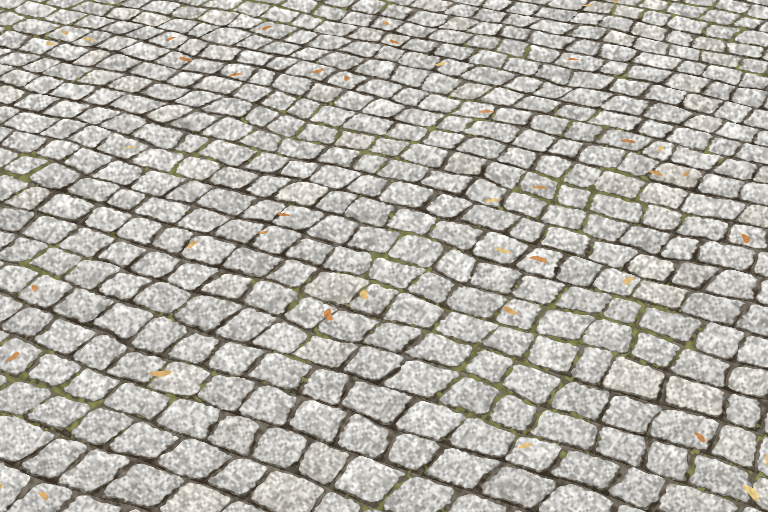
Give the GLSL for this texture, as a Shadertoy shader.

```glsl
// Granite cobblestones on a receding ground plane, seen at an angle.
// Rows of jittered rounded blocks are split by thin dirt joints with moss;
// grain, dark front faces and a few fallen leaves are layered on top.

const float HORIZON     = 2.2;    // height of the vanishing line
const float FORESHORTEN = 1.4;    // depth stretch at the lower edge
const float ROW_ANGLE   = 0.47;   // turn of the rows on the ground
const float STONE_SIZE  = 0.114;
const float JOINT       = 0.022;  // least half width of a joint, in stones
const float JOINT_VARY  = 0.04;
const float CORNER      = 0.15;
const float FRONT_DEPTH = 0.045;  // visible height of the front face
const float GRAIN_SCALE = 200.0;
const float GRAIN_DEPTH = 0.36;

const vec3 STONE_COOL  = vec3(0.800, 0.793, 0.775);
const vec3 STONE_WARM  = vec3(0.815, 0.800, 0.765);
const vec3 FRONT_FACE  = vec3(0.42, 0.40, 0.36);
const vec3 DIRT_LIGHT  = vec3(0.53, 0.50, 0.45);
const vec3 DIRT_DARK   = vec3(0.22, 0.19, 0.15);
const vec3 MOSS        = vec3(0.47, 0.48, 0.29);
const vec3 LEAF_ORANGE = vec3(0.76, 0.50, 0.30);
const vec3 LEAF_YELLOW = vec3(0.91, 0.80, 0.54);

float hash(vec2 p) {
    vec3 q = fract(vec3(p.xyx) * 0.1031);
    q += dot(q, q.yzx + 33.33);
    return fract((q.x + q.y) * q.z);
}

float noise(vec2 p) {
    vec2 i = floor(p), f = fract(p);
    f = f * f * (3.0 - 2.0 * f);
    return mix(mix(hash(i), hash(i + vec2(1, 0)), f.x),
               mix(hash(i + vec2(0, 1)), hash(i + vec2(1, 1)), f.x), f.y);
}

vec2 noise2(vec2 p) {
    return vec2(noise(p), noise(p + 47.3)) - 0.5;
}

mat2 rotation(float a) {
    float c = cos(a), s = sin(a);
    return mat2(c, s, -s, c);
}

float roundedBox(vec2 p, vec2 halfSize, float r) {
    vec2 d = abs(p) - halfSize + r;
    return length(max(d, 0.0)) + min(max(d.x, d.y), 0.0) - r;
}

// Slanted, jittered boundary on the left of stone i in a row
float jointX(float i, float row, float y) {
    vec2 id = vec2(i, row);
    return i + 0.32 * (hash(id) - 0.5) + 0.22 * (hash(id + 71.0) - 0.5) * y;
}

// One possible leaf per ground cell: x is coverage, y is tint
vec2 leafLayer(vec2 q, float blur) {
    vec2 id = floor(q);
    float clump = smoothstep(0.5, 0.8, noise(id * 0.3 + 9.0));
    float present = step(hash(id + 13.0), 0.03 + 0.17 * clump);
    vec2 centre = 0.3 + 0.4 * vec2(hash(id + 3.0), hash(id + 29.0));
    vec2 r = rotation(6.28 * hash(id + 5.0)) * (fract(q) - centre);
    r.y += 1.2 * r.x * r.x;
    float size = 0.6 + 0.5 * hash(id + 17.0);
    float k = length(r / (vec2(0.20, 0.08) * size));
    float soft = clamp(blur * 7.0, 0.1, 0.6);
    return vec2(present * (1.0 - smoothstep(1.0 - soft, 1.0 + soft, k)),
                hash(id + 41.0));
}

void mainImage(out vec4 fragColor, in vec2 fragCoord) {
    vec2 p = fragCoord / iResolution.y;

    // Project the canvas onto the ground, in units of one stone
    float scale = HORIZON / (HORIZON - p.y);
    vec2 ground = vec2(p.x - 0.75, FORESHORTEN * p.y) * scale / STONE_SIZE;
    vec2 plane = rotation(ROW_ANGLE) * ground + 40.0;
    float blur = 0.5 * FORESHORTEN * scale * scale / (STONE_SIZE * iResolution.y);

    // Uneven rows, then the stone within its row
    vec2 q = plane + 0.4 * noise2(plane * 0.4) + 0.15 * noise2(plane * 1.4);
    float row = floor(q.y);
    float y = fract(q.y) - 0.5;
    float x = q.x + hash(vec2(row, 7.0));
    float i = floor(x);
    if (x < jointX(i, row, y)) i -= 1.0;
    else if (x >= jointX(i + 1.0, row, y)) i += 1.0;
    float left = jointX(i, row, y), right = jointX(i + 1.0, row, y);
    vec2 id = vec2(i, row);

    // Ragged block outline and its raised top face
    vec2 local = vec2(x - 0.5 * (left + right), y);
    vec2 halfSize = vec2(0.5 * (right - left), 0.5) - JOINT
                  - JOINT_VARY * vec2(hash(id + 11.0), hash(id + 23.0));
    vec2 down = vec2(sin(ROW_ANGLE), -cos(ROW_ANGLE));
    float ragged = 0.07 * (noise(plane * 4.0) - 0.5) + 0.06 * (noise(plane * 11.0) - 0.5);
    float block = roundedBox(local, halfSize, CORNER) + ragged;
    float top = roundedBox(local + down * FRONT_DEPTH, halfSize, CORNER) + ragged;

    // Speckled granite, on turned lattices so that no grid shows
    vec2 speck = rotation(0.6) * p * GRAIN_SCALE;
    float grain = noise(speck) - 0.5;
    float mottle = noise(rotation(0.9) * speck * 0.45 + 20.0) - 0.5;
    float tone = 0.07 * (hash(id + 37.0) - 0.5) + 0.03 * (p.y - 0.5);
    vec3 stone = mix(STONE_COOL, STONE_WARM, smoothstep(0.8, 1.0, hash(id + 53.0)));
    stone += tone + GRAIN_DEPTH * (grain + 0.4 * mottle);
    stone += 0.06 * smoothstep(-0.2, 0.4, -dot(local, down)) - 0.02;
    stone *= 1.0 - 0.1 * smoothstep(-0.08, 0.0, top);

    // Dirt joints, shadowed below each block, with patches of moss
    float shadow = smoothstep(-0.1, 0.35, dot(local, down));
    float crumbs = noise(speck * 0.6 + 60.0);
    float depth = 0.3 + 0.5 * shadow + 0.8 * (crumbs - 0.4);
    vec3 joint = mix(DIRT_LIGHT, DIRT_DARK, clamp(depth, 0.0, 1.0));
    float patches = noise(plane * 0.6 + 5.0) + 0.5 * (crumbs - 0.5);
    float moss = smoothstep(0.64, 0.82, patches - 0.08 * (p.x - 0.75));
    joint = mix(joint, MOSS * (0.7 + 0.6 * crumbs), 0.85 * moss);

    // Layers from the ground up
    vec3 front = FRONT_FACE + 0.3 * grain;
    vec3 color = mix(joint, front, 1.0 - smoothstep(-blur, blur, block));
    color = mix(color, stone, 1.0 - smoothstep(-blur, blur, max(top, block)));
    vec2 leaf = leafLayer(plane, blur);
    color = mix(color, mix(LEAF_ORANGE, LEAF_YELLOW, leaf.y) + 0.15 * grain, leaf.x);

    fragColor = vec4(clamp(color, 0.0, 1.0), 1.0);
}
```
